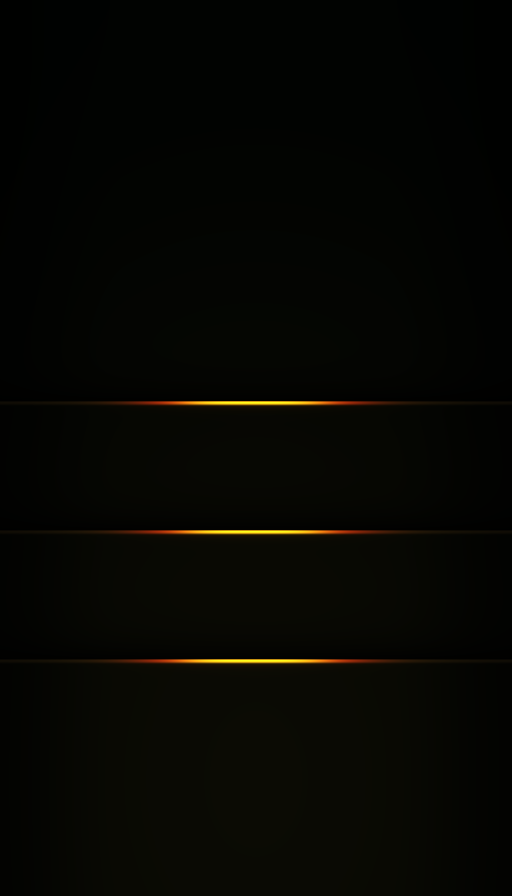
Give the GLSL for this background, as a Shadertoy shader.

```glsl
// Dark stacked panels whose top edges burn with a thin golden light.
// A broad radial gradient tints the panels; each edge casts a shadow upward
// and carries a hot streak that fades from yellow through orange to brown.

// Colour along an edge, by distance from its middle in canvas widths
vec3 streakColor(float q) {
    float red = 0.95 * exp(-pow(q / 0.2, 3.0));
    float green = 0.8 * exp(-pow(q / 0.14, 4.0));
    vec3 tail = vec3(0.28, 0.15, 0.02) * exp(-q * q / 0.06);
    return vec3(red, green, 0.08 * green) + tail + vec3(0.05, 0.035, 0.015);
}

void mainImage(out vec4 fragColor, in vec2 fragCoord) {
    vec2 uv = fragCoord / iResolution.xy;
    float pixel = 1.0 / iResolution.y;
    float q = abs(uv.x - 0.495);

    // Faint olive light centred low on the canvas
    float radius = length((uv - vec2(0.5, 0.13)) * vec2(0.85, 1.0));
    vec3 color = mix(vec3(0.042, 0.042, 0.015), vec3(0.002, 0.010, 0.003),
                     smoothstep(0.0, 0.9, radius));
    color *= 1.0 - 0.55 * smoothstep(0.25, 0.52, q);

    // Three evenly spaced panel edges
    vec3 light = vec3(0.0);
    for (int i = 0; i < 3; i++) {
        float below = 0.552 - 0.144 * float(i) - uv.y;
        float inside = smoothstep(-pixel, pixel, below);

        // Shadow on the panel above
        color *= 1.0 - 0.9 * (1.0 - inside) * exp(min(below, 0.0) / 0.021);

        // Sharp upper rim, bright core and soft glow underneath
        float core = inside * exp(-pow(max(below, 0.0) / 0.0038, 4.0));
        float glow = inside * exp(-max(below, 0.0) / 0.0035);
        light += streakColor(q) * core;
        light += vec3(0.32, 0.11, 0.0) * glow * (1.0 - core) * exp(-q * q / 0.04);
    }

    fragColor = vec4(min(color + light, 1.0), 1.0);
}
```
